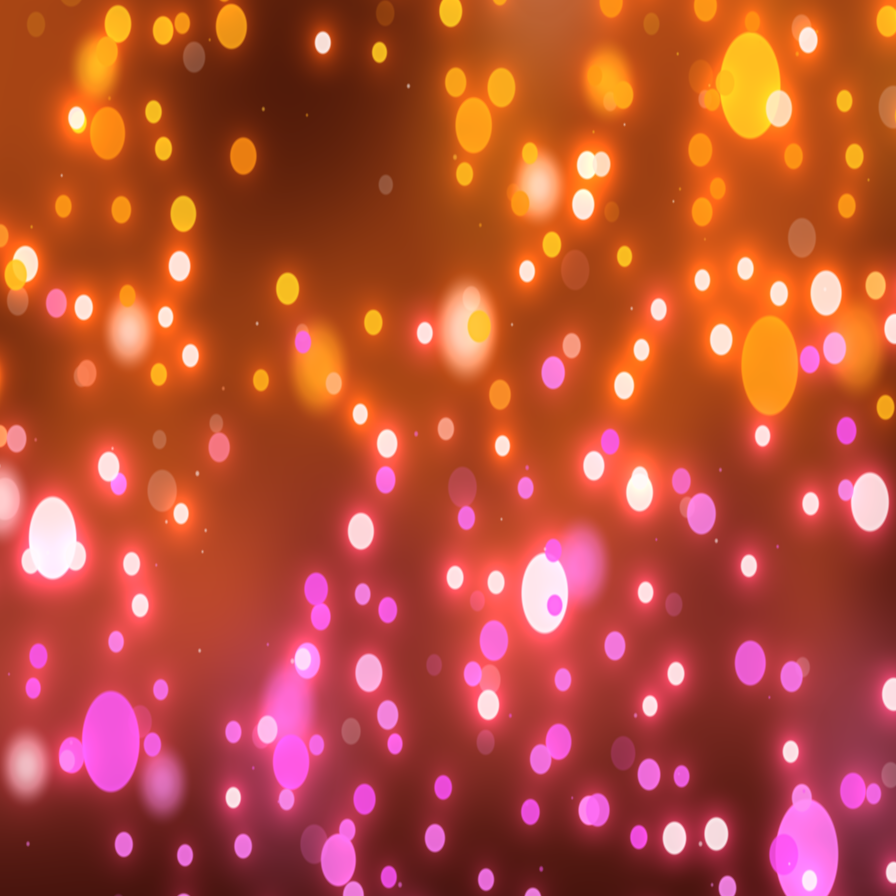
Give the GLSL for this background, as a WebGL 2 fragment shader.

```glsl
#version 300 es
precision highp float;
// Glowing bokeh: upright oval lights, gold above and magenta below, with white
// ones among them, over a smoky rust backdrop. Each layer is a jittered grid of
// hashed ovals with halos; the backdrop is shaped gradients and value noise.

uniform vec2 u_resolution;
out vec4 fragColor;

const vec3 SHADOW  = vec3(0.21, 0.05, 0.025);
const vec3 RUST    = vec3(0.70, 0.29, 0.085);
const vec3 ROSE    = vec3(0.68, 0.24, 0.20);
const vec3 ORANGE  = vec3(1.00, 0.56, 0.07);
const vec3 GOLD    = vec3(1.00, 0.82, 0.14);
const vec3 MAGENTA = vec3(0.97, 0.30, 0.95);
const vec3 ORCHID  = vec3(0.98, 0.56, 0.95);
const vec3 WHITE   = vec3(1.00, 0.97, 0.97);
const vec3 WARM_HALO = vec3(1.00, 0.36, 0.03);
const vec3 COOL_HALO = vec3(0.90, 0.20, 0.50);
const float EDGE = 0.0014;        // edge softness of the sharp lights
const float HALO_WIDTH = 0.011;
const float SLIM_SMALL = 0.72;    // width over height of small lights
const float SLIM_LARGE = 0.57;    // width over height of large lights

// Integer hash: three values in 0..1 from a cell and a seed
vec3 hash3(vec2 cell, int seed) {
    uvec3 v = uvec3(ivec3(ivec2(cell), seed)) * 1664525u + 1013904223u;
    v.x += v.y * v.z; v.y += v.z * v.x; v.z += v.x * v.y;
    v ^= v >> 16u;
    v.x += v.y * v.z; v.y += v.z * v.x; v.z += v.x * v.y;
    return vec3(v >> 8u) / 16777216.0;
}

float noise(vec2 p, int seed) {
    vec2 i = floor(p), f = fract(p);
    f = f * f * (3.0 - 2.0 * f);
    float low  = mix(hash3(i, seed).x, hash3(i + vec2(1, 0), seed).x, f.x);
    float high = mix(hash3(i + vec2(0, 1), seed).x, hash3(i + vec2(1, 1), seed).x, f.x);
    return mix(low, high, f.y);
}

float spot(vec2 p, vec2 center, vec2 size) {
    vec2 q = (p - center) / size;
    return exp(-dot(q, q));
}

// Broad lighting: dark hollow above, dark floor and right side
float lighting(vec2 p) {
    float light = 1.0 - 0.72 * spot(p, vec2(0.33, 0.90), vec2(0.19, 0.24));
    light *= mix(0.12, 1.0, smoothstep(-0.04, 0.30, p.y));
    light *= 1.0 - 0.65 * spot(p, vec2(1.03, 0.45), vec2(0.11, 0.40));
    return light * (1.0 - 0.5 * spot(p, vec2(-0.02, 0.55), vec2(0.09, 0.22)));
}

vec3 backdrop(vec2 p) {
    float smoke = 0.6 * noise(p * vec2(5.0, 3.0), 1) + 0.4 * noise(p * vec2(11.0, 6.0), 2);
    vec3 tone = mix(ROSE, RUST, smoothstep(0.22, 0.60, p.y + 0.2 * (smoke - 0.5)));
    return mix(SHADOW, tone, lighting(p) * (0.62 + 0.68 * smoke));
}

// One layer of scattered ovals; sizes holds the least and greatest half height
vec3 lights(vec3 col, vec2 p, float cells, vec2 sizes, float presence,
            float blur, float opacity, float halo, int seed) {
    vec2 home = floor(p * cells);
    float soft = max(blur, 1.0 / u_resolution.y);
    for (int k = 0; k < 9; k++) {
        vec2 cell = home + vec2(k % 3 - 1, k / 3 - 1);
        vec3 place = hash3(cell, seed);
        vec3 look = hash3(cell, seed + 50);
        vec2 center = (cell + place.xy) / cells;
        float crowd = 0.45 + 1.1 * noise(center * 5.0, 7);
        crowd *= 1.0 - 0.6 * spot(center, vec2(0.30, 0.83), vec2(0.15, 0.15));
        if (place.z > presence * crowd) continue;

        // Oval distance, measured along its width
        float tall = mix(sizes.x, sizes.y, look.x * look.x);
        float slim = mix(SLIM_SMALL, SLIM_LARGE, smoothstep(0.015, 0.05, tall));
        vec2 q = p - center;
        float dist = (length(q / vec2(slim, 1.0)) - tall) * slim;

        // Colour follows height, with scattered exceptions
        float warm = smoothstep(0.46, 0.62, center.y + 0.32 * (look.y - 0.5));
        float hue = fract(look.y * 7.0);
        vec3 tint = mix(mix(MAGENTA, ORCHID, hue), mix(ORANGE, GOLD, hue), warm);
        float whiteChance = 0.15 + 0.40 * spot(center, vec2(0.5), vec2(2.0, 0.25));
        float white = smoothstep(-0.06, 0.03, whiteChance - look.z);
        vec3 core = mix(tint, WHITE, white);

        // Halo first, then the disc with a faintly brighter rim
        float fade = 1.0 - smoothstep(0.5, 1.0, length(q) * cells);
        float glow = halo * (0.6 + 0.7 * white) * exp(-max(dist, 0.0) / HALO_WIDTH);
        col += mix(COOL_HALO, WARM_HALO, warm) * glow * fade;
        float cover = 1.0 - smoothstep(-soft, soft, dist);
        float rim = smoothstep(-0.005, 0.0, dist);
        col = mix(col, core, cover * opacity * (0.92 + 0.08 * rim));
    }
    return col;
}

void main() {
    vec2 p = gl_FragCoord.xy / u_resolution.y;
    vec3 col = backdrop(p);
    // Far haze, dim discs and out-of-focus lights
    col = lights(col, p, 4.0, vec2(0.08, 0.12), 0.55, 0.07, 0.24, 0.0, 11);
    col = lights(col, p, 11.0, vec2(0.010, 0.024), 0.28, EDGE, 0.20, 0.0, 12);
    col = lights(col, p, 8.0, vec2(0.026, 0.044), 0.27, 0.016, 0.75, 0.22, 13);
    // Sharp lights from large to small, then sparks
    col = lights(col, p, 4.0, vec2(0.042, 0.066), 0.36, EDGE, 0.94, 0.36, 14);
    col = lights(col, p, 8.0, vec2(0.020, 0.036), 0.36, EDGE, 0.88, 0.34, 15);
    col = lights(col, p, 15.0, vec2(0.0115, 0.0185), 0.68, EDGE, 0.93, 0.34, 16);
    col = lights(col, p, 18.0, vec2(0.0012, 0.0028), 0.20, EDGE, 0.60, 0.0, 17);
    fragColor = vec4(clamp(col, 0.0, 1.0), 1.0);
}
```
